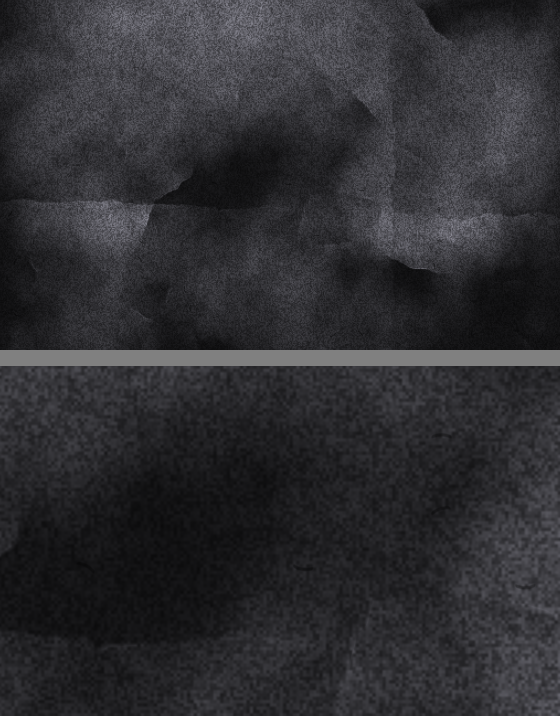
Top, the full canvas; bottom, a detail of the centre.
Write a WebGL 2 fragment shader that draws this texture.

```glsl
#version 300 es
precision highp float;
// Dark crumpled paper: soft shaded dents, sharp folds, fine fibrous grain.
uniform vec2 u_resolution;
out vec4 fragColor;

float hash(vec2 p) {
  vec3 q = fract(vec3(p.xyx) * 0.1031);
  q += dot(q, q.yzx + 33.33);
  return fract((q.x + q.y) * q.z);
}

float noise(vec2 p) {
  vec2 i = floor(p), f = fract(p);
  f = f * f * (3.0 - 2.0 * f);
  return mix(mix(hash(i), hash(i + vec2(1, 0)), f.x),
             mix(hash(i + vec2(0, 1)), hash(i + vec2(1, 1)), f.x), f.y);
}

float fbm(vec2 p) {
  float sum = 0.0, gain = 0.5;
  for (int i = 0; i < 5; i++) {
    sum += gain * noise(p);
    p = mat2(1.6, 1.2, -1.2, 1.6) * p + 7.3;
    gain *= 0.5;
  }
  return sum / 0.97;
}

vec2 rotate(vec2 p, float angle) {
  float c = cos(angle), s = sin(angle);
  return vec2(c * p.x + s * p.y, c * p.y - s * p.x);
}

float dent(vec2 p, vec2 centre, vec2 radius, float tilt) {
  vec2 d = rotate(p - centre, tilt) / radius;
  return exp(-dot(d, d));
}

// Lit below and shadowed above a jagged edge, with a broken bright rim.
float fold(vec2 p, vec2 centre, float angle, float len, float fall, float rimLight) {
  vec2 d = rotate(p - centre, angle);
  d.y += 0.02 * (noise(p * 10.0 + centre * 17.0) - 0.5) + 0.015 * (noise(p * 28.0) - 0.5)
       + 0.007 * (noise(p * 75.0) - 0.5);
  float reach = exp(-d.x * d.x / (len * len));
  float side = 1.0 - 2.0 * smoothstep(-0.004, 0.004, d.y);
  float depth = fall * (0.4 + 1.2 * noise(p * 13.0 + 5.0));
  float rim = exp(-abs(d.y + 0.003) / 0.002) * smoothstep(0.4, 0.8, noise(p * 24.0 + centre));
  return reach * (side * exp(-abs(d.y) / depth) + rimLight * rim);
}

// Short dark hairs, at most one in each cell.
float hairs(vec2 p) {
  vec2 cell = floor(p * 14.0);
  vec2 d = (fract(p * 14.0) - 0.3 - 0.4 * vec2(hash(cell), hash(cell + 31.0))) / 14.0;
  d = rotate(d, 6.28 * hash(cell + 57.0));
  d.y += 25.0 * d.x * d.x;
  d.x -= clamp(d.x, -0.008, 0.008);
  return step(0.85, hash(cell + 83.0)) * (1.0 - smoothstep(0.0005, 0.0025, length(d)));
}

void main() {
  vec2 p = gl_FragCoord.xy / u_resolution.y;
  float aspect = u_resolution.x / u_resolution.y;
  vec2 warped = p + 0.16 * (vec2(fbm(p * 4.0), fbm(p * 4.0 + 19.0)) - 0.5);

  // Uneven sheet: mottled facets, slanted ripples and small blotches.
  float tone = 0.212 + 0.17 * (fbm(warped * vec2(3.4, 2.6) + 4.0) - 0.5);
  tone += 0.035 * (smoothstep(0.4, 0.6, fbm(warped * 3.0 + 41.0)) - 0.5);
  tone += 0.045 * (noise(rotate(warped, 1.0) * vec2(3.0, 9.0) + 2.0) - 0.5);
  tone += 0.075 * (fbm(warped * vec2(13.0, 11.0) + 8.0) - 0.5);

  // Broad light and shade.
  tone += 0.12 * dent(warped, vec2(0.65, 0.92), vec2(0.44, 0.28), 0.2);
  tone += 0.08 * dent(warped, vec2(1.4, 0.66), vec2(0.15, 0.28), -0.4);
  tone += 0.09 * dent(warped, vec2(1.27, 0.31), vec2(0.2, 0.08), 0.1);
  tone += 0.08 * dent(warped, vec2(0.34, 0.37), vec2(0.18, 0.05), 0.1);
  tone -= 0.12 * dent(warped, vec2(0.82, 0.54), vec2(0.33, 0.13), 0.35);
  tone -= 0.11 * dent(warped, vec2(1.38, 0.97), vec2(0.2, 0.09), 0.1);
  tone -= 0.10 * dent(warped, vec2(1.46, 0.1), vec2(0.26, 0.17), 0.3);
  tone -= 0.09 * dent(warped, vec2(1.07, 0.21), vec2(0.17, 0.08), -0.1);
  tone -= 0.04 * dent(warped, vec2(0.2, 0.2), vec2(0.22, 0.1), 0.1);

  // Long creases across and down the sheet.
  tone += 0.045 * fold(p, vec2(0.3, 0.42), -0.03, 0.36, 0.045, 1.6);
  tone += 0.035 * fold(p, vec2(1.4, 0.38), 0.0, 0.25, 0.04, 1.8);
  tone += 0.025 * fold(p, vec2(1.12, 0.5), -1.57, 0.35, 0.07, 0.4);

  // Short, strong buckles.
  tone += 0.07 * fold(p, vec2(0.5, 0.47), -2.36, 0.06, 0.06, 0.3);
  tone += 0.08 * fold(p, vec2(0.43, 0.37), -2.0, 0.05, 0.05, 1.2);
  tone += 0.08 * fold(p, vec2(1.18, 0.24), 2.9, 0.08, 0.06, 1.2);
  tone += 0.07 * fold(p, vec2(1.23, 0.94), -0.85, 0.07, 0.06, 1.2);
  tone += 0.055 * fold(p, vec2(1.04, 0.69), 2.4, 0.06, 0.07, 0.5);

  // Scattered small wrinkles.
  for (float i = 0.0; i < 18.0; i++) {
    vec2 centre = vec2(aspect * hash(vec2(i, 3.0)), hash(vec2(i, 11.0)));
    float angle = 6.28 * hash(vec2(i, 23.0));
    tone += 0.026 * fold(p, centre, angle, 0.02 + 0.05 * hash(vec2(i, 37.0)), 0.03, 1.8);
  }

  // Darker margins, except along the top.
  tone -= 0.06 * exp(-p.x / 0.16) + 0.05 * exp(-p.y / 0.12) + 0.05 * exp((p.x - aspect) / 0.1);

  // Stretch the contrast and round off the deepest shade.
  float lift = 0.122 + 1.32 * (tone - 0.211);
  tone = 0.068 + 0.5 * (lift + sqrt(lift * lift + 0.0009));
  tone = 0.194 * pow(tone / 0.2, 1.1);

  // Felted grain, mostly fine, with faint upright strands.
  float grain = 0.95 * (noise(p * 317.0) - 0.5) + 0.3 * (noise(p * vec2(290.0, 130.0) + 9.0) - 0.5);
  grain += 0.2 * (noise(rotate(p, 0.5) * vec2(210.0, 90.0)) - 0.5) + 0.3 * (fbm(p * 40.0) - 0.5);
  tone *= (1.0 + 0.62 * grain) * (1.0 - 0.35 * hairs(p));

  fragColor = vec4(clamp(tone * vec3(0.995, 0.99, 1.07), 0.0, 1.0), 1.0);
}
```
